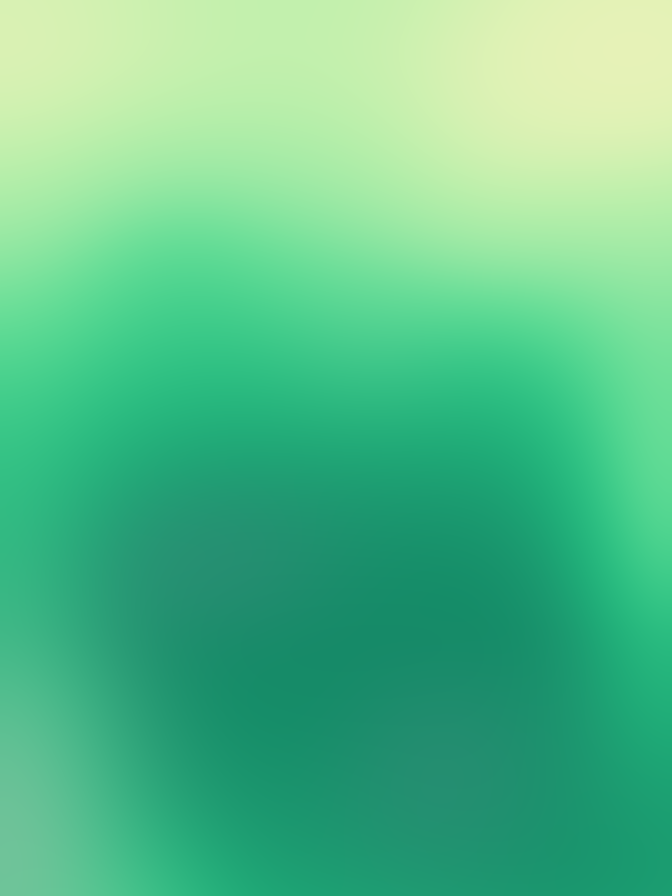
Write a Shadertoy shader that draws this background.

```glsl
// Soft blurred gradient: cream and lime light above a deep emerald hollow.

// Colour ramp from the deepest green to the palest cream
const int STOPS = 8;
const vec3 RAMP[STOPS] = vec3[STOPS](
    vec3(0.06, 0.53, 0.39), vec3(0.10, 0.59, 0.43),
    vec3(0.12, 0.68, 0.47), vec3(0.19, 0.77, 0.52),
    vec3(0.36, 0.86, 0.58), vec3(0.59, 0.91, 0.64),
    vec3(0.74, 0.94, 0.67), vec3(0.91, 0.95, 0.72));

// Tints laid over the ramp
const vec3 MIST = vec3(0.56, 0.74, 0.64);
const vec3 TEAL = vec3(0.20, 0.55, 0.47);
const vec3 HAZE = vec3(0.55, 0.85, 0.65);

// Vertical light: where the rise starts and ends, and its height in stops
const float RISE_START = 0.24;
const float RISE_END = 0.96;
const float RISE_HEIGHT = 6.0;
const float FLOOR_TOP = 0.30;
const float FLOOR_HEIGHT = 1.5;

// Elliptical Gaussian falloff
float glow(vec2 p, vec2 center, vec2 radius) {
    vec2 d = (p - center) / radius;
    return exp(-dot(d, d));
}

// Brightness as a position along the colour ramp
float toneField(vec2 p) {
    float tone = RISE_HEIGHT * smoothstep(RISE_START, RISE_END, p.y);
    tone += FLOOR_HEIGHT * pow(max(FLOOR_TOP - p.y, 0.0) / FLOOR_TOP, 1.4);

    // Left edge, its upper corner, the inner dip and the lower light
    tone += 2.50 * glow(p, vec2(0.00, 0.20), vec2(0.20, 0.35));
    tone += 0.65 * glow(p, vec2(0.00, 0.95), vec2(0.28, 0.25));
    tone -= 0.55 * glow(p, vec2(0.25, 0.73), vec2(0.18, 0.12));
    tone += 0.80 * glow(p, vec2(0.22, -0.02), vec2(0.15, 0.12));

    // Right edge, its dark foot and the cream light above
    tone += 2.90 * glow(p, vec2(1.00, 0.38), vec2(0.17, 0.25));
    tone -= 0.60 * glow(p, vec2(0.88, 0.00), vec2(0.25, 0.14));
    tone += 1.15 * glow(p, vec2(0.95, 0.94), vec2(0.30, 0.20));
    tone += 0.50 * glow(p, vec2(0.72, 0.78), vec2(0.18, 0.13));
    return tone;
}

vec3 rampStop(int i) {
    return RAMP[clamp(i, 0, STOPS - 1)];
}

// Quadratic spline through the ramp, free of visible bands
vec3 rampColor(float tone) {
    float nearest = floor(tone + 0.5);
    float f = tone - nearest;
    int i = int(nearest);
    return rampStop(i - 1) * 0.5 * (0.5 - f) * (0.5 - f)
         + rampStop(i) * (0.75 - f * f)
         + rampStop(i + 1) * 0.5 * (0.5 + f) * (0.5 + f);
}

void mainImage(out vec4 fragColor, in vec2 fragCoord) {
    vec2 p = fragCoord / iResolution.xy;
    vec3 color = rampColor(toneField(p));

    // Muted veils
    color = mix(color, MIST, 0.60 * glow(p, vec2(0.00, 0.06), vec2(0.20, 0.25)));
    color = mix(color, TEAL, 0.50 * glow(p, vec2(0.32, 0.37), vec2(0.20, 0.10)));
    color = mix(color, TEAL, 0.50 * glow(p, vec2(0.66, 0.14), vec2(0.17, 0.13)));
    color = mix(color, HAZE, 0.15 * glow(p, vec2(0.55, 0.63), vec2(0.14, 0.10)));

    fragColor = vec4(color, 1.0);
}
```
